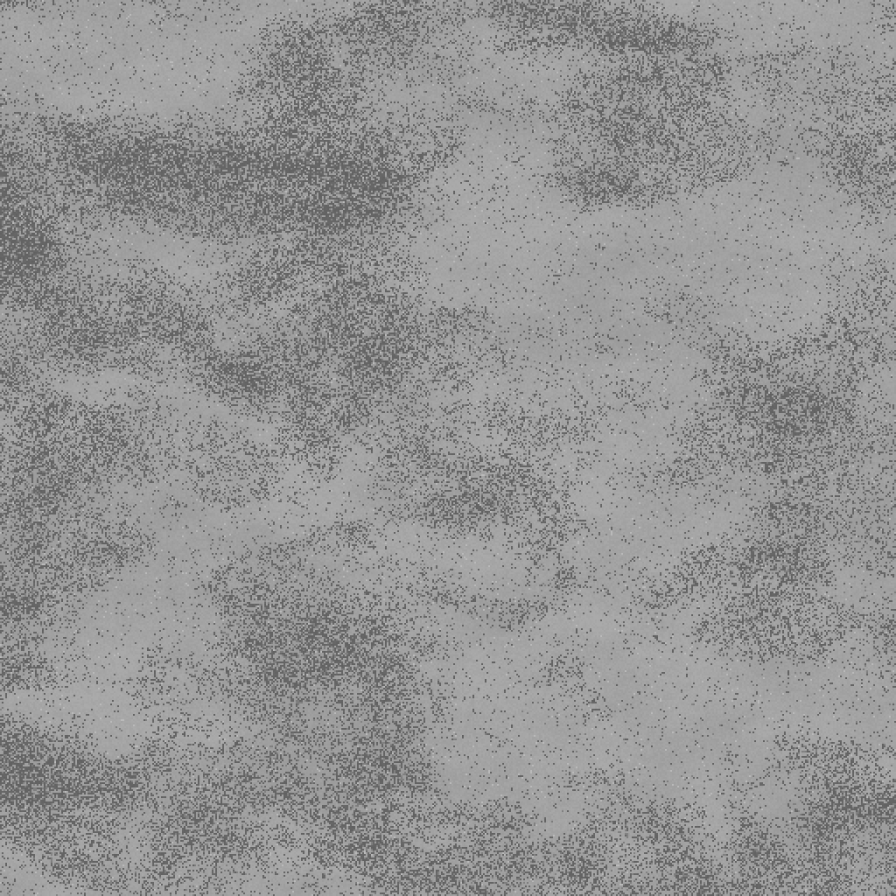
Reproduce this texture procedurally as a Shadertoy shader.

```glsl
const float GRAINS = 512.0;              // grains along the canvas height
const vec2 CLOUD_SCALE = vec2(5.5, 8.5); // clouds are wider than tall
const vec2 FILM_SCALE = vec2(9.0, 16.0);
const float WARP = 0.5;
const float GAIN = 0.66;
const float COVER_MEAN = 0.27;
const float COVER_CONTRAST = 2.1;
const float COVER_MIN = 0.04;
const float COVER_MAX = 0.8;
const float DARK_SHARE = 0.76;
const float SPECK_SHARE = 0.008;
const float TONE_JITTER = 0.03;

const float DARK = 0.395;
const float MIDDLE = 0.5;
const float LIGHT = 0.61;
const float PALE = 0.665;
const float SPECK = 0.73;

float hash(vec2 cell, uint seed) {
    uvec2 q = uvec2(ivec2(cell) + 4096);
    uint h = q.x * 1597334677u ^ q.y * 3812015801u ^ seed * 668265263u;
    h = (h ^ (h >> 16)) * 2246822519u;
    h = (h ^ (h >> 13)) * 3266489917u;
    h ^= h >> 16;
    return float(h >> 8) / 16777216.0;
}

float valueNoise(vec2 p, uint seed) {
    vec2 i = floor(p);
    vec2 f = fract(p);
    f = f * f * (3.0 - 2.0 * f);
    float low = mix(hash(i, seed), hash(i + vec2(1, 0), seed), f.x);
    float high = mix(hash(i + vec2(0, 1), seed), hash(i + vec2(1, 1), seed), f.x);
    return mix(low, high, f.y);
}

float fbm(vec2 p, uint seed) {
    float sum = 0.0;
    float weight = 1.0;
    float total = 0.0;
    for (uint k = 0u; k < 5u; k++) {
        sum += weight * valueNoise(p, seed + k);
        total += weight;
        weight *= GAIN;
        p = mat2(1.96, 0.3, -0.3, 1.96) * p + 3.7;
    }
    return sum / total;
}

// Share of grains that are darkened around a point
float coverage(vec2 uv) {
    vec2 p = uv * CLOUD_SCALE;
    p += WARP * (vec2(valueNoise(p * 1.3, 21u), valueNoise(p * 1.3, 22u)) - 0.5);
    float cloud = fbm(p, 71u) - 0.5;
    return clamp(COVER_MEAN + COVER_CONTRAST * cloud, COVER_MIN, COVER_MAX);
}

// Tone of one grain
float grainTone(vec2 cell) {
    vec2 uv = (cell + 0.5) / GRAINS;
    float cover = coverage(uv);
    float pick = hash(cell, 1u);
    float jitter = hash(cell, 2u) - 0.5;

    // Smooth pale film beneath the dark grains
    float film = fbm(uv * FILM_SCALE, 51u) - 0.5;
    float paleness = 0.42 + 1.6 * film + 0.6 * jitter + 0.7 * (COVER_MEAN - cover);
    float tone = mix(LIGHT, PALE, clamp(paleness, 0.0, 1.0));

    if (pick < cover) tone = MIDDLE + TONE_JITTER * jitter;
    if (pick < DARK_SHARE * cover) tone = DARK + TONE_JITTER * jitter;
    if (pick > 1.0 - SPECK_SHARE) tone = SPECK;
    return tone;
}

void mainImage(out vec4 fragColor, in vec2 fragCoord) {
    vec2 p = fragCoord / iResolution.y * GRAINS - 0.5;
    float pixel = min(GRAINS / iResolution.y, 1.0);

    // Blend neighbouring grains over one pixel at their borders
    vec2 cell = floor(p);
    vec2 blend = clamp((p - cell - 0.5) / pixel + 0.5, 0.0, 1.0);
    float low = mix(grainTone(cell), grainTone(cell + vec2(1, 0)), blend.x);
    float high = mix(grainTone(cell + vec2(0, 1)), grainTone(cell + vec2(1, 1)), blend.x);
    fragColor = vec4(vec3(mix(low, high, blend.y)), 1.0);
}
```
